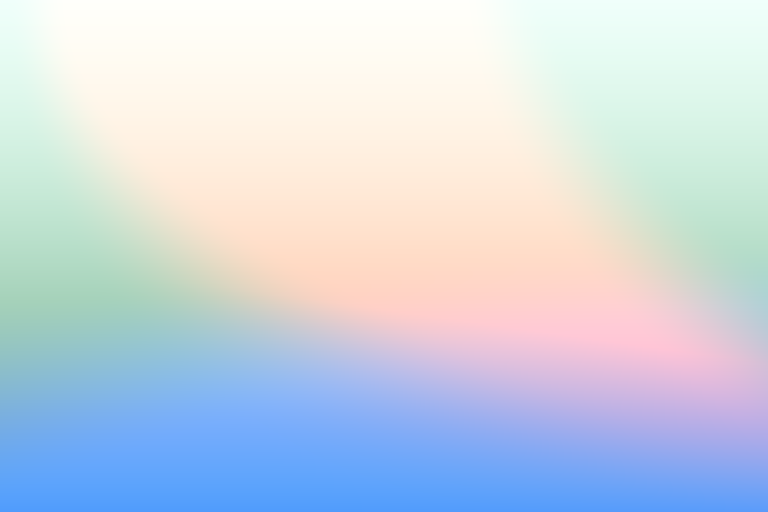
Give the GLSL for this background, as a WebGL 1 fragment shader.

```glsl
precision highp float;
// Soft pastel backdrop: a pale peach plume between mint sides, above pink haze and blue.
// Vertical colour ramps are blended by wide masks whose centre lines are curves.

uniform vec2 u_resolution;

#define LEFT_BASE 0.05     // left plume edge at the top
#define LEFT_BEND 0.75     // how far it sweeps right going down
#define RIGHT_BASE 0.65    // right plume edge at the top
#define RIGHT_BEND 0.45    // how far it sweeps right going down
#define HAZE_DEPTH 0.80    // depth of the haze line on the left side
#define RIDGE_DEPTH 0.50   // depth where pink starts to cool
#define RIDGE_SLOPE 0.21   // fall of the pink ridge to the right

// Soft step of given half width around a centre
float softEdge(float centre, float halfWidth, float v) {
  return smoothstep(centre - halfWidth, centre + halfWidth, v);
}

void main() {
  vec2 uv = gl_FragCoord.xy / u_resolution;
  float x = uv.x;
  float depth = 1.0 - uv.y;
  float depth2 = depth * depth;

  // Plume: curved edges that blur with depth
  float leftEdge = softEdge(LEFT_BASE + LEFT_BEND * depth2, 0.04 + 0.4 * depth2, x);
  float rightEdge = softEdge(RIGHT_BASE + 0.2 * depth + RIGHT_BEND * depth2,
                             0.05 + 0.14 * depth, x);
  float warmth = leftEdge * (1.0 - rightEdge);

  // Haze: a curved horizon, softer on the left
  float haze = softEdge(HAZE_DEPTH - 0.5 * x + 0.23 * x * x, 0.2 - 0.12 * x, depth);

  // Pink cools towards blue below a sloping ridge
  float ridge = RIDGE_DEPTH + RIDGE_SLOPE * x;
  float cooling = clamp((depth - ridge) / (1.02 - ridge), 0.0, 1.0);

  // Red separates warm from cool areas
  float coolRed = 0.941 - 0.314 * (depth + depth2);
  float warmRed = mix(1.0, 0.32, cooling);
  float red = mix(coolRed, warmRed, warmth);

  // Green follows depth alone
  float green = 1.0 - 0.098 * depth - 0.353 * depth2 + 0.06 * smoothstep(0.8, 1.0, depth);

  // Blue fades through the plume and returns in the haze
  float upperBlue = max(0.984 - 0.275 * (depth + depth2), 0.73);
  float pinkBlue = mix(0.84, 0.99, cooling);
  float blue = mix(upperBlue, mix(0.99, pinkBlue, leftEdge), haze);

  gl_FragColor = vec4(red, green, blue, 1.0);
}
```
